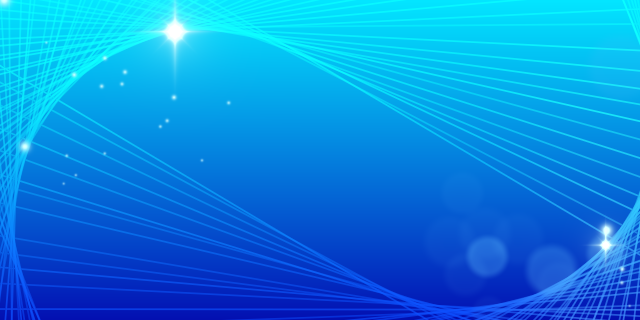
Reproduce this background procedurally as a Shadertoy shader.

```glsl
const vec2 CENTRE = vec2(1.047, 0.471);
const vec2 RING_CENTRE = vec2(0.638, 0.310);
const float RING_RADIUS = 0.591;
const int LINE_COUNT = 58;
const float FIRST_ANGLE = 1.03;
const float ANGLE_STEP = 0.044;
const float LINE_HALF_WIDTH = 0.0027;
const vec3 GLOW_COLOUR = vec3(0.80, 0.98, 1.0);
const vec3 BOKEH_COLOUR = vec3(0.36, 0.74, 1.0);

// Three random values from one number
vec3 hash31(float n) {
    vec3 q = fract(vec3(n) * vec3(0.1031, 0.1030, 0.0973));
    q += dot(q, q.yzx + 33.33);
    return fract((q.xxy + q.yzz) * q.zyx);
}

vec3 skyColour(float height) {
    return vec3(0.01 + 0.02 * height * (1.0 - height),
                mix(0.06, 0.90, height) + 0.06 * height * (1.0 - height),
                mix(0.69, 1.0, pow(height, 0.8)));
}

float stroke(float dist, float halfWidth, float pixel) {
    return clamp((halfWidth - abs(dist)) / pixel + 0.5, 0.0, 1.0);
}

// Slightly uneven fan of straight lines tangent to a circle
float tangentFan(vec2 p, vec2 centre, float radius, float opacity, float seed, float pixel) {
    float clear = 1.0;
    for (int i = 0; i < LINE_COUNT; i++) {
        vec3 r = hash31(float(i) * 1.7 + seed);
        float angle = FIRST_ANGLE + ANGLE_STEP * (float(i) + 0.5 * r.x);
        float reach = radius + 0.016 * r.y * r.y;
        float dist = dot(p - centre, vec2(cos(angle), sin(angle))) - reach;
        clear *= 1.0 - opacity * mix(0.75, 1.15, r.z) * stroke(dist, LINE_HALF_WIDTH, pixel);
    }
    return 1.0 - clear;
}

float glow(vec2 p, vec2 centre, float size) {
    vec2 d = (p - centre) / size;
    return exp(-dot(d, d));
}

// Tapered ray along the x axis
float ray(vec2 d, float reach, float width) {
    float taper = max(0.0, 1.0 - abs(d.x) / reach);
    return taper * taper * exp(-abs(d.y) / (width * (0.3 + taper)));
}

float star(vec2 p, vec2 centre, float size) {
    vec2 d = p - centre;
    vec2 diagonal = vec2(d.x + d.y, d.x - d.y) * 0.7071;
    float arms = ray(d, size, size * 0.035) + ray(d.yx, size * 1.25, size * 0.045);
    float minor = ray(diagonal, size * 0.6, size * 0.03)
                + ray(diagonal.yx, size * 0.6, size * 0.03);
    float halo = 0.6 * exp(-length(d) / (size * 0.32));
    return 0.9 * arms + 0.4 * minor + halo + 1.2 * glow(p, centre, size * 0.12);
}

// Soft disc with a slightly brighter rim
float bokeh(vec2 p, vec2 centre, float radius) {
    float d = length(p - centre) / radius;
    return (1.0 - smoothstep(0.7, 1.1, d)) * (0.8 + 0.2 * d * d);
}

// Random discs in the lower right
float bokehField(vec2 p) {
    float sum = 0.0;
    for (int i = 0; i < 6; i++) {
        vec3 r = hash31(float(i) + 7.0);
        vec2 centre = vec2(mix(1.4, 2.0, r.x), mix(-0.02, 0.3, r.y));
        sum += 0.07 * bokeh(p, centre, mix(0.05, 0.09, r.z));
    }
    return sum;
}

// Small sparkles spread over a rectangle
float sparkles(vec2 p, vec2 low, vec2 high, float seed, int count) {
    float sum = 0.0;
    for (int i = 0; i < count; i++) {
        vec3 r = hash31(float(i) * 3.7 + seed);
        sum += mix(0.5, 0.9, r.z) * glow(p, mix(low, high, r.xy), mix(0.004, 0.008, r.z * r.z));
    }
    return sum;
}

void mainImage(out vec4 fragColor, in vec2 fragCoord) {
    float pixel = 1.0 / iResolution.y;
    vec2 p = fragCoord * pixel;
    vec3 colour = skyColour(p.y);

    // Two line fans, mirrored through the centre
    float lines = tangentFan(p, RING_CENTRE, RING_RADIUS, 0.62, 3.0, pixel);
    float mirrored = tangentFan(2.0 * CENTRE - p, RING_CENTRE, RING_RADIUS, 0.62, 11.0, pixel);
    vec3 lineColour = mix(vec3(0.05, 0.28, 1.0), vec3(0.04, 1.0, 1.0), smoothstep(-0.1, 0.85, p.y));
    lineColour += vec3(0.22, 0.28, 0.0) * smoothstep(1.4, 1.9, p.x) * (1.0 - p.y);
    colour = mix(colour, lineColour, max(lines, mirrored));

    // Bokeh
    float discs = bokehField(p);
    discs += 0.34 * bokeh(p, vec2(1.523, 0.198), 0.068);
    discs += 0.30 * bokeh(p, vec2(1.724, 0.154), 0.085);
    discs += 0.30 * bokeh(p, vec2(1.896, 0.206), 0.066);
    discs += 0.07 * bokeh(p, vec2(1.445, 0.396), 0.070);
    discs += 0.12 * bokeh(p, vec2(1.940, 0.790), 0.108);
    colour = mix(colour, BOKEH_COLOUR, min(discs, 0.6));

    // Stars and sparkles
    float light = star(p, vec2(0.547, 0.901), 0.19);
    light += star(p, vec2(1.893, 0.234), 0.09);
    light += glow(p, vec2(1.896, 0.281), 0.018);
    light += glow(p, vec2(0.078, 0.542), 0.016);
    light += glow(p, vec2(0.013, 1.0), 0.02);
    light += sparkles(p, vec2(0.12, 0.40), vec2(0.75, 0.92), 2.0, 15);
    light += sparkles(p, vec2(1.94, 0.04), vec2(1.99, 0.17), 5.0, 3);
    colour = mix(colour, GLOW_COLOUR, min(light, 1.0));
    colour += 0.2 * clamp(light - 0.7, 0.0, 1.0);

    fragColor = vec4(clamp(colour, 0.0, 1.0), 1.0);
}
```
